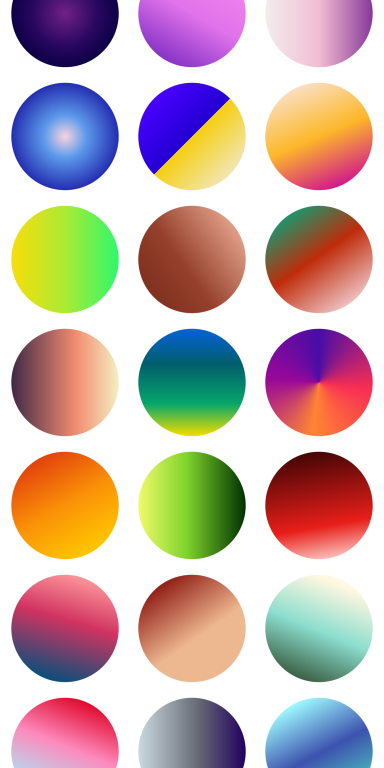
Give the GLSL for this background, as a WebGL 2 fragment shader.

```glsl
#version 300 es
precision highp float;

uniform vec2 u_resolution;
out vec4 outColor;

// Three colours blended at t, with the second one reached at middle
vec3 blend(float t, float middle, vec3 a, vec3 b, vec3 c) {
  return t < middle ? mix(a, b, clamp(t / middle, 0.0, 1.0))
                    : mix(b, c, clamp((t - middle) / (1.0 - middle), 0.0, 1.0));
}

// Position across the unit disc along a direction in degrees
float along(vec2 q, float degrees_) {
  float angle = radians(degrees_);
  return 0.5 + 0.5 * dot(q, vec2(cos(angle), sin(angle)));
}

vec3 linear(vec2 q, float degrees_, float middle, vec3 a, vec3 b, vec3 c) {
  return blend(along(q, degrees_), middle, a, b, c);
}

// Two gradients meeting on a sharp rising diagonal
vec3 splitDisc(vec2 q, float pixel) {
  float t = along(q, -45.0);
  vec3 blue = mix(vec3(0.28, 0.0, 1.0), vec3(0.14, 0.0, 0.82), t * 2.0);
  vec3 yellow = mix(vec3(0.96, 0.81, 0.06), vec3(0.95, 0.9, 0.7), t * 2.0 - 1.0);
  return mix(blue, yellow, smoothstep(-0.5, 0.5, (t - 0.5) * 2.0 / pixel));
}

// Clockwise sweep starting at the top
vec3 conicDisc(vec2 q) {
  float turn = fract(atan(q.x, q.y) / 6.2831853);
  vec3 purple = vec3(0.28, 0.05, 0.65);
  vec3 orange = vec3(1.0, 0.52, 0.2);
  return turn < 0.52
    ? blend(turn / 0.52, 0.52, purple, vec3(0.97, 0.18, 0.33), orange)
    : blend((turn - 0.52) / 0.48, 0.5, orange, vec3(0.6, 0.03, 0.6), purple);
}

// Deep blue over green, ending in a yellow base
vec3 lagoonDisc(vec2 q) {
  float t = along(q, -90.0);
  vec3 water = blend(t / 0.7, 0.47, vec3(0.02, 0.38, 0.85), vec3(0.0, 0.37, 0.42), vec3(0.03, 0.65, 0.42));
  return mix(water, vec3(0.9, 0.86, 0.0), clamp((t - 0.7) / 0.28, 0.0, 1.0));
}

// Discs are numbered left to right, top to bottom
vec3 discColor(int disc, vec2 q, float pixel) {
  float r = length(q);
  switch (disc) {
    case 0: return blend(r, 0.6, vec3(0.44, 0.13, 0.52), vec3(0.16, 0.03, 0.38), vec3(0.05, 0.0, 0.27));
    case 1: return linear(q, 60.0, 0.5, vec3(0.53, 0.2, 0.78), vec3(0.88, 0.45, 0.92), vec3(0.96, 0.52, 0.93));
    case 2: return linear(q, 0.0, 0.5, vec3(0.95, 0.93, 0.93), vec3(0.95, 0.74, 0.82), vec3(0.53, 0.22, 0.6));
    case 3: return blend(r, 0.4, vec3(0.97, 0.83, 0.88), vec3(0.36, 0.6, 0.92), vec3(0.14, 0.18, 0.69));
    case 4: return splitDisc(q, pixel);
    case 5: return linear(q, -67.0, 0.5, vec3(0.98, 0.87, 0.75), vec3(0.99, 0.72, 0.16), vec3(0.82, 0.1, 0.54));
    case 6: return linear(q, 0.0, 0.5, vec3(0.97, 0.87, 0.04), vec3(0.67, 0.92, 0.2), vec3(0.18, 0.97, 0.42));
    case 7: return linear(q, 35.0, 0.4, vec3(0.5, 0.19, 0.12), vec3(0.58, 0.25, 0.17), vec3(0.88, 0.62, 0.53));
    case 8: return linear(q, -55.0, 0.47, vec3(0.12, 0.58, 0.42), vec3(0.75, 0.17, 0.04), vec3(0.93, 0.75, 0.75));
    case 9: return linear(q, 0.0, 0.6, vec3(0.25, 0.16, 0.27), vec3(0.95, 0.55, 0.44), vec3(0.95, 0.94, 0.76));
    case 10: return lagoonDisc(q);
    case 11: return conicDisc(q);
    case 12: return linear(q, -60.0, 0.5, vec3(0.89, 0.26, 0.05), vec3(0.98, 0.57, 0.03), vec3(1.0, 0.78, 0.0));
    case 13: return linear(q, 0.0, 0.45, vec3(0.94, 0.98, 0.42), vec3(0.5, 0.83, 0.17), vec3(0.0, 0.19, 0.0));
    case 14: return linear(q, -80.0, 0.7, vec3(0.27, 0.02, 0.02), vec3(0.91, 0.12, 0.1), vec3(0.98, 0.74, 0.72));
    case 15: return linear(q, -107.0, 0.42, vec3(0.99, 0.58, 0.6), vec3(0.82, 0.2, 0.38), vec3(0.03, 0.31, 0.48));
    case 16: return linear(q, -55.0, 0.6, vec3(0.57, 0.12, 0.09), vec3(0.93, 0.72, 0.56), vec3(0.93, 0.72, 0.56));
    case 17: return linear(q, -112.0, 0.52, vec3(1.0, 0.93, 0.84) + 0.05, vec3(0.55, 0.87, 0.81), vec3(0.23, 0.38, 0.27));
    case 18: return linear(q, -112.0, 0.45, vec3(0.88, 0.04, 0.18), vec3(0.99, 0.54, 0.74), vec3(0.62, 0.96, 1.0));
    case 19: return linear(q, 0.0, 0.55, vec3(0.8, 0.85, 0.88), vec3(0.4, 0.42, 0.46), vec3(0.13, 0.0, 0.37));
    default: return linear(q, -62.0, 0.52, vec3(0.62, 0.98, 1.0), vec3(0.24, 0.32, 0.68), vec3(0.3, 0.78, 0.76));
  }
}

void main() {
  // Grid of three columns and seven rows, centred on the canvas
  vec2 p = (gl_FragCoord.xy - 0.5 * u_resolution) / u_resolution.x - vec2(0.0, 0.004);
  vec2 spacing = vec2(0.3307, 0.3203);
  vec2 cell = clamp(floor(p / spacing + 0.5), vec2(-1.0, -3.0), vec2(1.0, 3.0));
  int disc = int(3.0 - cell.y) * 3 + int(cell.x + 1.0);

  // Unit disc coordinates and a one pixel soft edge
  float radius = 0.1398;
  vec2 q = (p - cell * spacing) / radius;
  float pixel = 1.0 / (u_resolution.x * radius);
  float coverage = 1.0 - smoothstep(-0.7, 0.7, (length(q) - 1.0) / pixel);
  outColor = vec4(mix(vec3(1.0), discColor(disc, q, pixel), coverage), 1.0);
}
```
